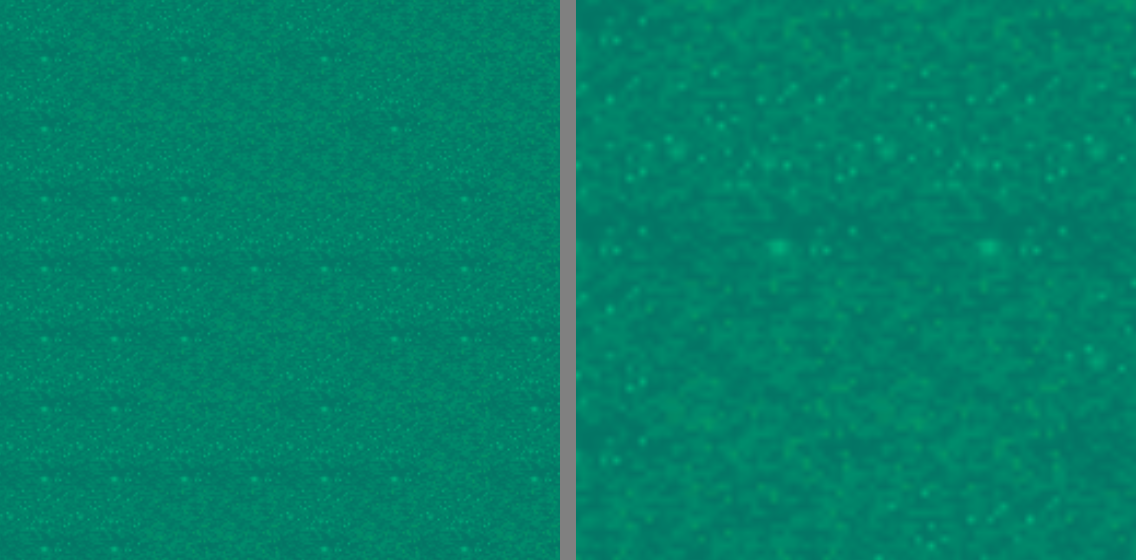
Left: the whole. Right: its middle third, enlarged.
Give the GLSL for this texture, as a three.js fragment shader.

```glsl
// Green grainy ground: 8 x 8 tiles of 32 x 32 soft texels.
// Two tile kinds, one with bright specks and a glint, one plainer with faint
// streaks, are chosen by a hash; texel colours are blended bilinearly.
varying vec2 vUv;

float hash(vec2 p) {
  vec3 q = fract(vec3(p.xyx) * 0.1031);
  q += dot(q, q.yzx + 33.33);
  return fract((q.x + q.y) * q.z);
}

// Value noise that wraps after the given number of cells
float tileNoise(vec2 p, float period, float seed) {
  vec2 i = floor(p);
  vec2 f = fract(p);
  f = f * f * (3.0 - 2.0 * f);
  vec2 a = mod(i, period) + seed;
  vec2 b = mod(i + 1.0, period) + seed;
  return mix(mix(hash(a), hash(vec2(b.x, a.y)), f.x),
             mix(hash(vec2(a.x, b.y)), hash(b), f.x), f.y);
}

// Soft spot, a little wider than high
float glint(vec2 p, vec2 centre, float tightness) {
  vec2 d = (p - centre) * vec2(0.8, 1.0);
  return exp(-dot(d, d) * tightness);
}

float band(float x, float centre, float width) {
  float d = (x - centre) / width;
  return exp(-d * d);
}

vec3 texelColour(vec2 texel) {
  texel = mod(texel, 256.0);
  vec2 tile = floor(texel / 32.0);
  vec2 p = mod(texel, 32.0);

  // Speckled tiles are commoner in the middle rows
  float row = tile.y - 3.5;
  float speckled = step(hash(tile + 37.0), 0.70 - 0.03 * row * row);
  float seed = 13.0 + 60.0 * speckled;

  // Ground grain: mostly single texels, smeared a little sideways
  float next = hash(vec2(mod(p.x + 1.0, 32.0), p.y) + seed);
  float grain = 0.48 * hash(p + seed) + 0.20 * next
              + 0.26 * tileNoise(p * 0.5, 16.0, seed + 140.0)
              + 0.06 * tileNoise(p * 0.125, 4.0, seed + 290.0);
  grain -= 0.07 * speckled * band(p.y, 6.0, 4.0);
  vec3 colour = mix(vec3(0.012, 0.458, 0.396), vec3(0.0, 0.555, 0.424),
                    smoothstep(0.15, 0.90, grain));

  // Specks gather loosely in three rows and one column of the speckled tile
  float rows = band(p.y, 27.0, 3.2) + band(p.y, 19.5, 2.4) + band(p.y, 13.5, 1.8);
  float rightSide = smoothstep(9.0, 15.0, p.x);
  float density = 0.018 + 0.085 * rows * mix(0.35, 1.0, rightSide)
                + 0.05 * band(p.x, 12.0, 0.8);
  float speck = step(hash(p.yx + 233.0), density) * (0.35 + 0.65 * hash(p + 511.0));
  float spark = 1.1 * glint(p, vec2(19.8, 4.5), 0.75)
              + 0.75 * glint(p, vec2(18.2, 17.3), 1.1)
              + 0.65 * glint(p, vec2(4.3, 19.2), 0.9);
  float bright = speckled * clamp(max(speck, spark), 0.0, 1.0);

  // Plain tiles carry short slanted streaks and fainter flecks
  float slope = floor(mod(p.x, 3.0) * 0.6);
  float streak = step(hash(vec2(floor(p.x / 3.0), mod(p.y - slope, 32.0)) + 613.0), 0.04);
  float fleck = step(hash(p + 719.0), 0.04);
  float faint = (1.0 - speckled) * max(0.45 * streak, 0.8 * fleck);

  colour = mix(colour, vec3(0.01, 0.605, 0.405), faint);
  return mix(colour, vec3(0.0, 0.70, 0.49), bright);
}

void main() {
  vec2 p = vUv * 256.0 - 0.5;
  vec2 i = floor(p);
  vec2 f = fract(p);
  vec3 lower = mix(texelColour(i), texelColour(i + vec2(1.0, 0.0)), f.x);
  vec3 upper = mix(texelColour(i + vec2(0.0, 1.0)), texelColour(i + 1.0), f.x);
  gl_FragColor = vec4(mix(lower, upper, f.y), 1.0);
}
```
